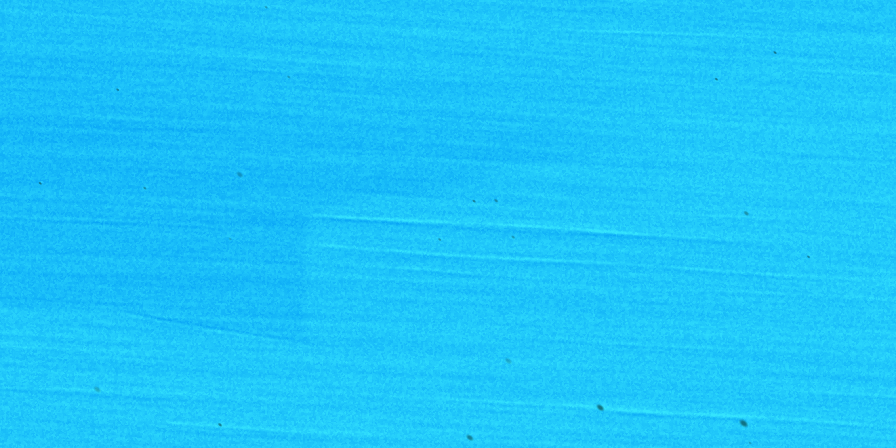
Give the GLSL for this texture, as a Shadertoy shader.

```glsl
// Brushed sky-blue paint: broken bristle streaks from layered sines and stretched
// cellular noise, thin raised ridges with a shadow side, a darker overlapping
// coat, crisp cellular grain and a few dark specks. Units: canvas height = 1.

const vec3 DEEP_BLUE = vec3(0.07, 0.70, 0.97);
const vec3 PALE_BLUE = vec3(0.16, 0.83, 0.985);
const vec3 SPECK_TEAL = vec3(0.05, 0.36, 0.40);
const float STROKE_SLOPE = -0.055;

vec2 hash2(vec2 p) {
    vec3 q = fract(p.xyx * vec3(0.1031, 0.1030, 0.0973));
    q += dot(q, q.yzx + 33.33);
    return fract((q.xx + q.yz) * q.zy);
}

// x: distance to the nearest jittered cell point, y: random value of that cell
vec2 cellular(vec2 p) {
    vec2 cell = floor(p), local = fract(p);
    vec2 nearest = vec2(4.0, 0.0);
    for (int j = -1; j <= 1; j++)
    for (int i = -1; i <= 1; i++) {
        vec2 offset = vec2(i, j);
        vec2 delta = offset + hash2(cell + offset) - local;
        float d = dot(delta, delta);
        if (d < nearest.x) nearest = vec2(d, hash2(cell + offset + 91.0).x);
    }
    return vec2(sqrt(nearest.x), nearest.y);
}

// Height measured across the slightly wavering brush stroke
float acrossStroke(vec2 p) {
    return p.y - STROKE_SLOPE * p.x + 0.006 * sin(p.x * 2.3 + p.y * 5.0);
}

// Long bristle marks: sines across the stroke, each fading in and out along it
float streaks(float along, float across) {
    float sum = 0.0, frequency = 58.0;
    for (int i = 0; i < 9; i++) {
        float k = float(i);
        float drift = 1.4 * sin(along * (1.3 + 0.4 * k) + across * 19.0 + k * 2.4);
        float fade = 0.5 + 0.5 * sin(along * (2.1 + 0.6 * k) + across * 31.0 + k * 4.1);
        sum += fade * sin(across * frequency + drift + k * 1.9);
        frequency *= 1.29;
    }
    return sum;
}

// Short broken hairs: cells stretched along the stroke
float hairs(float along, float across) {
    float fine = cellular(vec2(along * 5.0, across * 95.0) + 17.0).x;
    float coarse = cellular(vec2(along * 2.5, across * 42.0) + 63.0).x;
    return 0.6 * fine + 0.4 * coarse - 0.46;
}

// Lit paint ridge with a shadow just below, uneven and tapering at both ends
float ridge(vec2 p, vec2 start, float span, float slope, float width) {
    vec2 q = p - start;
    float s = q.x / span;
    float taper = smoothstep(0.0, 0.08, s) * (1.0 - smoothstep(0.4, 1.0, s));
    taper *= 0.75 + 0.25 * sin(q.x * 17.0 + 3.0 * sin(q.x * 7.0 + start.y * 40.0));
    float d = (q.y - slope * q.x - 0.002 * sin(q.x * 9.0 + start.y * 30.0)) / width;
    return taper * (exp(-d * d) - 0.65 * exp(-(d + 2.0) * (d + 2.0)));
}

float scatteredRidges(vec2 p) {
    float sum = 0.0;
    for (int i = 0; i < 34; i++) {
        vec2 a = hash2(vec2(i, 7.0)), b = hash2(vec2(i, 19.0));
        vec2 start = vec2(a.x * 2.3 - 0.4, a.y * 1.1);
        float slope = STROKE_SLOPE + 0.025 * (b.y - 0.5);
        sum += (0.15 + 0.3 * b.x) * ridge(p, start, 0.2 + 0.8 * b.y, slope, 0.0033);
    }
    return sum;
}

// Darker coat: a block at the left under a wedge rising to the right
float darkCoat(vec2 p) {
    float wobble = 0.005 * sin(p.x * 21.0) + 0.004 * sin(p.y * 47.0);
    float block = (1.0 - smoothstep(0.675, 0.70, p.x + wobble))
        * smoothstep(-0.012, 0.012, p.y - 0.32 + 0.12 * p.x + wobble)
        * (1.0 - smoothstep(0.50, 0.58, p.y));
    float wedge = smoothstep(-0.015, 0.02, p.y - 0.525 - 0.20 * (p.x - 0.69) + wobble)
        * (1.0 - smoothstep(0.64, 0.95, p.y)) * (1.0 - smoothstep(1.15, 1.5, p.x));
    return max(block, 0.85 * wedge);
}

float blob(vec2 p, vec2 center, float radius) {
    vec2 q = p - center;
    return 1.0 - smoothstep(0.3 * radius, 1.4 * radius, length(vec2(q.x + 0.5 * q.y, q.y)));
}

// Adds one speck and the glint on its upper right side
vec3 addSpeck(vec3 color, vec2 p, vec2 center, float radius, float strength) {
    float glint = blob(p, center + radius * vec2(1.5, 0.9), radius);
    color = mix(color, PALE_BLUE + 0.06, 0.6 * strength * glint);
    return mix(color, SPECK_TEAL, strength * blob(p, center, radius));
}

void mainImage(out vec4 fragColor, in vec2 fragCoord) {
    vec2 p = fragCoord / iResolution.y;
    float across = acrossStroke(p);

    // Broad light and the overlapping coat
    float tone = 0.64 + 0.16 * (0.5 - p.y) + 0.08 * (p.x - 1.0);
    tone += 0.05 * sin(p.x * 2.1 + p.y * 6.0) - 0.28 * darkCoat(p);

    // Brush marks
    tone += 0.065 * streaks(p.x, across) + 0.35 * hairs(p.x, across) + scatteredRidges(p);
    tone += 0.85 * ridge(p, vec2(0.64, 0.525), 1.6, -0.058, 0.0038);
    tone += 0.65 * ridge(p, vec2(0.64, 0.455), 1.8, -0.060, 0.0038);
    tone += 0.50 * ridge(p, vec2(-0.10, 0.525), 0.75, -0.050, 0.0038);
    tone -= 0.65 * ridge(p, vec2(0.27, 0.305), 0.50, -0.165, 0.0035);
    tone += 0.75 * ridge(p, vec2(1.22, 0.098), 1.0, -0.065, 0.004);

    // Crisp grain over a softer mottle
    tone += 0.60 * (cellular(p * 235.0).y - 0.5) + 0.22 * (cellular(p * 90.0 + 40.0).x - 0.5);
    vec3 color = mix(DEEP_BLUE, PALE_BLUE, clamp(tone, -0.5, 1.5));

    // Small faint specks, and two larger ones caught on the lower ridge
    for (int i = 0; i < 20; i++) {
        vec2 center = hash2(vec2(i, 53.0)) * vec2(2.0, 1.0), kind = hash2(vec2(i, 71.0));
        color = addSpeck(color, p, center, 0.003 + 0.004 * kind.x * kind.x, 0.25 + 0.5 * kind.y);
    }
    color = addSpeck(color, p, vec2(1.34, 0.090), 0.007, 0.8);
    color = addSpeck(color, p, vec2(1.66, 0.055), 0.008, 0.8);
    fragColor = vec4(clamp(color, 0.0, 1.0), 1.0);
}
```
